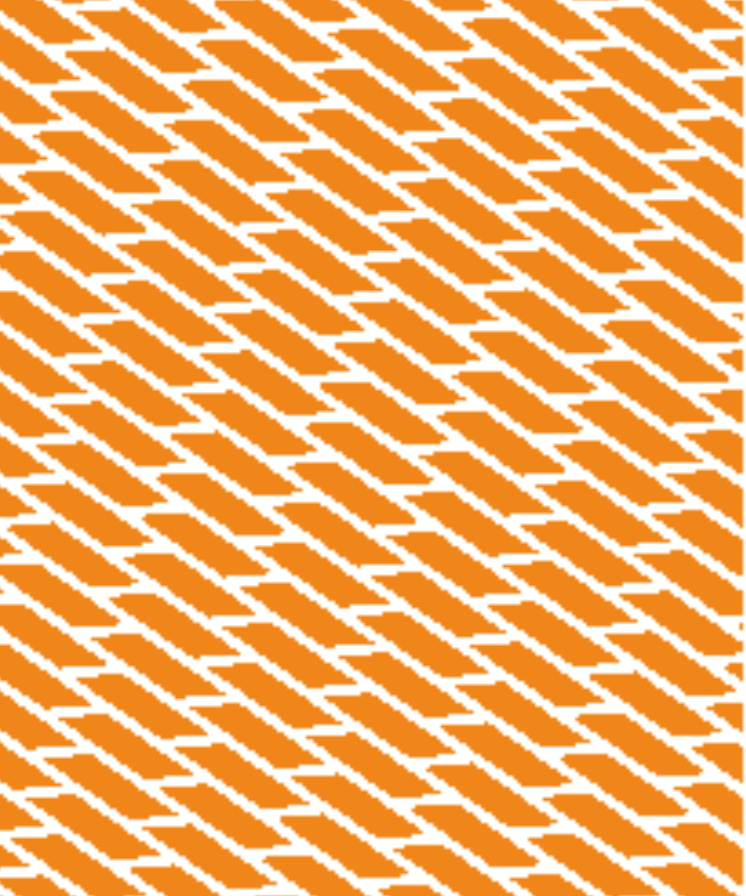
A WebGL 2 fragment shader for this pattern:

```glsl
#version 300 es
precision highp float;
// Slanted orange parallelogram bricks in diagonal strips, with stepped edges and white joints.

uniform vec2 u_resolution;
out vec4 fragColor;

// Lengths are fractions of the canvas height, with y pointing down.
const vec3 BRICK_COLOR = vec3(0.942, 0.522, 0.100);
const vec3 JOINT_COLOR = vec3(1.0, 1.0, 0.995);
const vec2 BRICK_CENTER = vec2(0.4115, 0.5061);  // centre of one brick
const vec2 ALONG_STRIP = vec2(0.11253, 0.07833); // brick to next brick in a strip
const vec2 NEXT_STRIP = vec2(-0.01762, 0.04504); // brick to its neighbour a strip below
const vec2 CAP_DIRECTION = vec2(0.9964, -0.0850); // slope of the short edges
const float HALF_THICKNESS = 0.0176;             // across the strip
const float HALF_LENGTH = 0.435;                 // share of ALONG_STRIP
const float STEP_ROWS = 246.0;                   // edge steps per canvas height
const float RIGHT_MARGIN = 0.003;                // white line at the right border

float cross2(vec2 a, vec2 b) {
    return a.x * b.y - a.y * b.x;
}

// Signed distance to the nearest brick edge, negative inside.
float brickDistance(vec2 p) {
    vec2 q = p - BRICK_CENTER;

    // Fold into one strip.
    float strip = cross2(ALONG_STRIP, q) / cross2(ALONG_STRIP, NEXT_STRIP);
    q -= floor(strip + 0.5) * NEXT_STRIP;

    // Fold into one brick along the strip, in sheared coordinates.
    float shear = cross2(ALONG_STRIP, CAP_DIRECTION);
    float along = cross2(q, CAP_DIRECTION) / shear;
    along -= floor(along + 0.5);

    float sideDistance = abs(cross2(ALONG_STRIP, q)) / length(ALONG_STRIP) - HALF_THICKNESS;
    float capDistance = (abs(along) - HALF_LENGTH) * abs(shear) / length(CAP_DIRECTION);
    return max(sideDistance, capDistance);
}

// Hard coverage at the centre of a step cell.
float cellCoverage(vec2 cell) {
    vec2 p = (cell + 0.5) / STEP_ROWS;
    float rightEdge = u_resolution.x / u_resolution.y - RIGHT_MARGIN;
    float marginDistance = p.x - rightEdge;
    return 1.0 - step(0.0, max(brickDistance(p), marginDistance));
}

// Bilinear blend of the four nearest cells gives soft, stepped edges.
float steppedCoverage(vec2 p) {
    vec2 grid = p * STEP_ROWS - 0.5;
    vec2 cell = floor(grid);
    vec2 blend = grid - cell;
    float upper = mix(cellCoverage(cell), cellCoverage(cell + vec2(1.0, 0.0)), blend.x);
    float lower = mix(cellCoverage(cell + vec2(0.0, 1.0)), cellCoverage(cell + vec2(1.0)), blend.x);
    return mix(upper, lower, blend.y);
}

void main() {
    vec2 p = vec2(gl_FragCoord.x, u_resolution.y - gl_FragCoord.y) / u_resolution.y;
    fragColor = vec4(mix(JOINT_COLOR, BRICK_COLOR, steppedCoverage(p)), 1.0);
}
```
